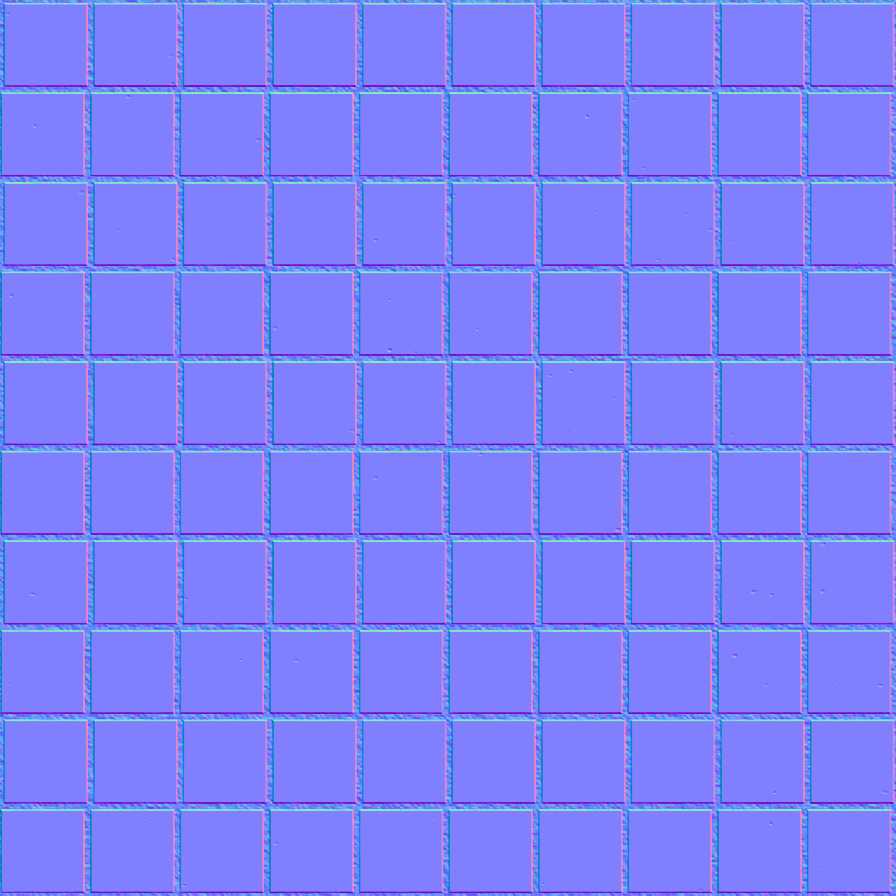
This texture map is drawn by a three.js fragment shader. Its source:

```glsl
// Tangent-space normal map of a 10 by 10 wall of flat square tiles with rough grout.
// A wrapping height field (thin tile edges, grout noise, sparse pits) is differentiated
// by central differences; alternate rows are nudged sideways.
varying vec2 vUv;

const float TILES = 10.0;
const vec2 TILE_HALF = vec2(0.463, 0.460);  // half size, in cells
const float BEVEL = 0.006;                  // half width of the edge slope, in cells
const float TILE_HEIGHT = 0.0028;           // heights are in canvas units
const float PIT_GRID = 40.0;
const float STEP = 0.0008;
const vec2 GROUT_TILT = vec2(-0.16, 0.07);

float hash(vec2 p, float seed) {
  vec3 q = fract(vec3(p.xyx) * vec3(0.1031, 0.1030, 0.0973) + seed * 0.137);
  q += dot(q, q.yzx + 33.33);
  return fract((q.x + q.y) * q.z);
}

// Value noise that wraps after a whole number of cells per canvas
float wrapNoise(vec2 uv, vec2 period, float seed) {
  vec2 p = uv * period;
  vec2 i = floor(p);
  vec2 f = p - i;
  f = f * f * (3.0 - 2.0 * f);
  vec2 a = mod(i, period);
  vec2 b = mod(i + 1.0, period);
  float low = mix(hash(a, seed), hash(vec2(b.x, a.y), seed), f.x);
  float high = mix(hash(vec2(a.x, b.y), seed), hash(b, seed), f.x);
  return mix(low, high, f.y);
}

// 1 on a tile, 0 in the grout
float tileMask(vec2 uv) {
  vec2 cell = uv * TILES;
  float oddRow = mod(floor(cell.y), 2.0);
  cell.x -= mix(-0.024, 0.010, oddRow);
  vec2 d = abs(fract(cell) - 0.5) - TILE_HALF;
  return 1.0 - smoothstep(-BEVEL, BEVEL, max(d.x, d.y));
}

// Broad swells change the edge depth, fine grains roughen the surface
float groutHeight(vec2 uv) {
  float swell = wrapNoise(uv, vec2(40.0), 1.0) - 0.5;
  float lumps = wrapNoise(uv, vec2(150.0, 190.0), 2.0) - 0.5;
  float grains = wrapNoise(uv, vec2(310.0, 370.0), 3.0) - 0.5;
  return 0.0016 * swell + 0.0011 * lumps + 0.0014 * grains;
}

// Small ragged pits, at most one in each scatter cell
float pitDepth(vec2 uv) {
  vec2 p = uv * PIT_GRID;
  vec2 id = mod(floor(p), PIT_GRID);
  float present = step(0.945, hash(id, 4.0));
  vec2 center = 0.2 + 0.6 * vec2(hash(id, 5.0), hash(id, 6.0));
  float size = hash(id, 7.0);
  float radius = mix(0.04, 0.12, size * size);
  float ragged = wrapNoise(uv, vec2(400.0), 8.0);
  float dist = length((fract(p) - center) * vec2(0.7, 1.2));
  float bowl = 1.0 - smoothstep(0.3 * radius, radius, dist);
  return present * bowl * ragged * mix(0.0005, 0.0013, size);
}

float height(vec2 uv) {
  float tile = TILE_HEIGHT - pitDepth(uv);
  return mix(groutHeight(uv), tile, tileMask(uv));
}

vec2 slope(vec2 uv) {
  vec2 e = vec2(STEP, 0.0);
  return vec2(height(uv + e.xy) - height(uv - e.xy),
              height(uv + e.yx) - height(uv - e.yx)) / (2.0 * STEP);
}

void main() {
  vec2 tilt = GROUT_TILT * (1.0 - tileMask(vUv));
  vec3 normal = normalize(vec3(tilt - slope(vUv), 1.0));
  gl_FragColor = vec4(normal * 0.5 + 0.5, 1.0);
}
```
